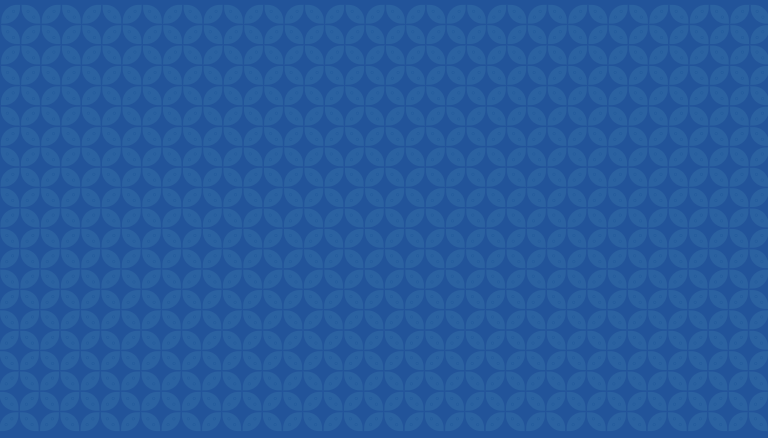
This pattern is drawn by a Shadertoy shader. Its source:

```glsl
// A blue lattice of leaves, one per square cell, whose diagonals alternate
// so that four tips meet as a flower and four round sides enclose a star.
// Each leaf is a signed distance shape with two small rings along its axis.

const vec2  CELLS        = vec2(37.92, 21.5);     // cells across and down the canvas
const float ROWS         = 21.0;                  // full rows drawn
const vec2  MARGIN       = vec2(0.03, 0.20);      // left and top offset, in cells
const float LEAN         = 0.09;                  // sideways drift from top to bottom
const float GAP          = 0.08;                  // line between leaves, in cells
const float ROUNDING     = 0.77;                  // radius of a leaf's round corners
const float RING_OFFSET  = 0.20;                  // ring distance from leaf centre
const float RING_RADIUS  = 0.058;
const float RING_WIDTH   = 0.036;
const float RING_OPACITY = 0.75;
const vec3  GROUND_COLOR = vec3(0.135, 0.33, 0.605);
const vec3  LEAF_COLOR   = vec3(0.17, 0.385, 0.63);
const vec3  RING_COLOR   = vec3(0.13, 0.35, 0.61);

// Square with two opposite round corners, on the diagonal x = y.
float leafDistance(vec2 p) {
    float halfSize = 0.5 - 0.5 * GAP;
    if (p.x + p.y < 0.0) p = -p;
    vec2 q = p - (halfSize - ROUNDING);
    return length(max(q, 0.0)) + min(max(q.x, q.y), 0.0) - ROUNDING;
}

// Two rings mirrored about the centre on the tip-to-tip axis.
float ringDistance(vec2 p) {
    vec2 axis = vec2(abs(p.x - p.y), p.x + p.y) * 0.7071;
    float circle = length(axis - vec2(RING_OFFSET, 0.0)) - RING_RADIUS;
    return abs(circle) - 0.5 * RING_WIDTH;
}

float coverage(float dist, float pixel) {
    return clamp(0.5 - dist / pixel, 0.0, 1.0);
}

void mainImage(out vec4 fragColor, in vec2 fragCoord) {
    vec2 uv = fragCoord / iResolution.xy;
    uv.y = 1.0 - uv.y;
    float pixel = CELLS.y / iResolution.y;

    // Cell index, counted from the top left
    vec2 grid = uv * CELLS - MARGIN;
    grid.x += LEAN * uv.y;
    vec2 cell = floor(grid);
    vec2 p = fract(grid) - 0.5;

    // Mirror every other leaf
    if (mod(cell.x + cell.y, 2.0) > 0.5) p.x = -p.x;

    float inRows = step(0.0, cell.y) * step(cell.y, ROWS - 1.0);
    float leaf = coverage(leafDistance(p), pixel) * inRows;
    float ring = coverage(ringDistance(p), pixel) * RING_OPACITY;

    vec3 color = mix(GROUND_COLOR, mix(LEAF_COLOR, RING_COLOR, ring), leaf);
    fragColor = vec4(color, 1.0);
}
```
